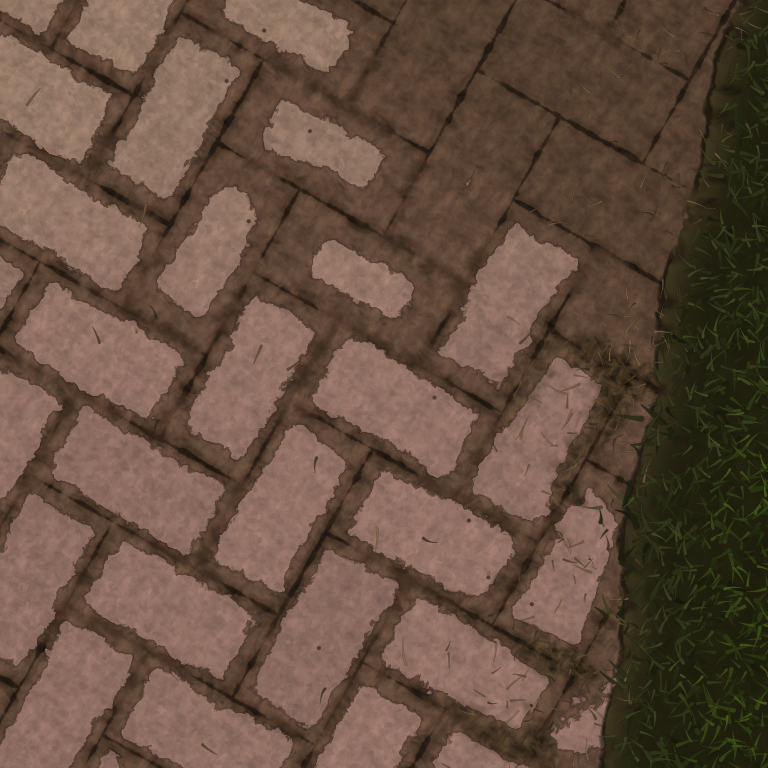
Give the GLSL for this texture, as a WebGL 1 fragment shader.

```glsl
precision highp float;
// Muddy herringbone brick path, worn faces ringed by dirt, with a ragged grass verge on the right.
uniform vec2 u_resolution;
const float BRICK_WIDTH = 0.124;
const vec2 ANCHOR = vec2(0.130, 0.456);          // centre of one brick, y pointing down
const mat2 TURN = mat2(0.87, -0.49, 0.49, 0.87); // canvas axes to brick axes

float hash(vec2 p) { return fract(sin(dot(p, vec2(127.1, 311.7))) * 43758.5); }
vec2 hash2(vec2 p) { return vec2(hash(p), hash(p + 17.3)); }

// Layered, warped sines, roughly -0.6 to 0.6
float waves(vec2 p) {
  float sum = 0.0, amp = 0.5;
  for (int i = 0; i < 5; i++) {
    p = mat2(0.8, 0.6, -0.6, 0.8) * p * 1.7 + 1.3;
    p += 0.6 * sin(p.yx);
    sum += amp * sin(p.x) * sin(p.y);
    amp *= 0.6;
  }
  return sum;
}
// Cellular noise: distance to the nearest point, and its random id
vec2 cellular(vec2 p) {
  vec2 best = vec2(9.0, 0.0);
  for (int k = 0; k < 9; k++) {
    vec2 cell = floor(p) + vec2(mod(float(k), 3.0), floor(float(k) / 3.0)) - 1.0;
    float d = length(p - cell - hash2(cell));
    if (d < best.x) best = vec2(d, hash(cell + 5.7));
  }
  return best;
}
// Position inside the brick (long axis first) and the brick centre
vec4 herringbone(vec2 p) {
  vec2 cell = floor(p);
  float k = mod(cell.x - cell.y, 4.0);
  vec2 centre = cell + (k < 0.5 ? vec2(1.0, 0.5) : k < 1.5 ? vec2(0.0, 0.5)
                      : k < 2.5 ? vec2(0.5, 0.0) : vec2(0.5, 1.0));
  vec2 local = p - centre;
  return vec4(k < 1.5 ? local : local.yx, centre);
}
float roundBox(vec2 p, vec2 halfSize, float radius) {
  vec2 d = abs(p) - halfSize + radius;
  return length(max(d, 0.0)) + min(max(d.x, d.y), 0.0) - radius;
}
// How far the dirt creeps in from the brick edges
float dirtInset(vec2 c) {
  vec2 d = (c - vec2(0.43, 0.28)) * vec2(5.0, 7.0);
  return 0.105 + 0.24 * exp(-dot(d, d)) + 0.6 * smoothstep(0.31, 0.45, c.x - c.y);
}
// Signed depth into the verge, positive on the grass side
float vergeDepth(vec2 q) {
  return q.x - 0.965 + q.y * (0.3 - 0.125 * q.y) + 0.008 * sin(q.y * 21.0);
}
// Weed clumps on the paving beside the verge
float weeds(vec2 q, float depth) {
  return smoothstep(-0.25, -0.03, depth) * smoothstep(0.3, 0.5, q.y) * smoothstep(0.0, 0.3, waves(q * 7.0));
}
// Scattered tapering blades, denser from depth lo to hi: coverage and tone
vec2 blades(vec2 q, float scale, float seed, float width, float lo, float hi, float density) {
  vec2 p = q * scale, result = vec2(0.0);
  float soft = 0.8 * scale / u_resolution.y;
  for (int k = 0; k < 9; k++) {
    vec2 cell = floor(p) + vec2(mod(float(k), 3.0), floor(float(k) / 3.0)) - 1.0;
    vec2 root = cell + hash2(cell + seed);
    float tone = hash(cell + seed + 3.1), angle = 6.283 * hash(cell + seed + 8.9);
    float chance = density * smoothstep(lo, hi, vergeDepth(root / scale));
    vec2 dir = vec2(cos(angle), sin(angle)), side = vec2(-dir.y, dir.x);
    float len = 0.4 + 0.5 * tone, t = clamp(dot(p - root, dir) / len, 0.0, 1.0);
    float d = length(p - root - dir * t * len - side * 0.5 * t * t * (tone - 0.5));
    float cover = 1.0 - smoothstep(-soft, soft, d - width * (1.0 - 0.8 * t));
    cover *= step(hash(cell + seed + 1.7) + 0.01, chance);
    result = vec2(max(result.x, cover), mix(result.y, tone, cover));
  }
  return result;
}
vec3 paving(vec2 q, float depth, float weed) {
  vec2 p = TURN * (q - ANCHOR) / BRICK_WIDTH + vec2(1.0, 0.5);
  vec4 brick = herringbone(p);
  vec2 centre = (brick.zw - vec2(1.0, 0.5)) * TURN * BRICK_WIDTH + ANCHOR;
  float id = hash(brick.zw), coarse = waves(p * 1.3), fine = waves(p * 6.0), crumb = waves(p * 15.0);
  float grain = cellular(q * 170.0).y - 0.5;
  float edge = min(1.0 - abs(brick.x), 0.5 - abs(brick.y));
  // Dirt, with thin broken seams
  float haze = smoothstep(0.25, 0.55, q.x - q.y);
  vec3 color = mix(vec3(0.285, 0.205, 0.15), vec3(0.375, 0.28, 0.22), smoothstep(-0.02, 0.13, edge + 0.07 * fine));
  color = mix(color, vec3(0.315, 0.235, 0.175), 0.75 * haze);
  float seam = (1.0 - smoothstep(0.005, 0.03, edge + 0.03 * fine)) * smoothstep(-0.25, 0.2, coarse + 0.4 * haze);
  color *= 1.0 - 0.45 * seam + 0.16 * fine + 0.14 * crumb + 0.08 * grain;
  // Clean face left inside the dirt
  float tuft = weed * (1.0 - smoothstep(0.08, 0.3, edge + 0.1 * fine));
  float inset = dirtInset(centre) + 0.035 * (id - 0.5);
  float face = roundBox(brick.xy, vec2(1.0, 0.5) - inset * vec2(1.6, 1.0), 0.07 + 0.3 * min(inset - 0.08, 0.25));
  face += (0.03 + 0.3 * min(inset, 0.3)) * coarse + 0.055 * fine + 0.04 * crumb;
  face += 0.25 * tuft + 0.25 * smoothstep(-0.07, 0.0, depth);
  float soft = 1.2 / (u_resolution.y * BRICK_WIDTH);
  vec3 clay = mix(vec3(0.58, 0.47, 0.40), vec3(0.56, 0.43, 0.385), smoothstep(0.1, 0.6, q.y));
  clay *= 0.97 + 0.07 * id + 0.09 * grain + 0.08 * fine + 0.08 * crumb;
  vec2 pit = cellular(q * 38.0);
  clay *= 1.0 - 0.5 * step(0.975, pit.y) * (1.0 - smoothstep(0.06, 0.14, pit.x));
  color *= 1.0 - 0.2 * (1.0 - smoothstep(0.0, 0.05, abs(face)));
  color = mix(color, clay, 1.0 - smoothstep(-soft, soft, face));
  return mix(color, vec3(0.19, 0.15, 0.085) * (1.0 + crumb), 0.75 * tuft);
}
void main() {
  vec2 q = gl_FragCoord.xy / u_resolution;
  q.y = 1.0 - q.y;
  float depth = vergeDepth(q), weed = weeds(q, depth), rough = waves(q * 45.0);
  vec3 color = paving(q, depth, weed);
  // Bare soil and a broken crack along the kerb
  color = mix(color, vec3(0.20, 0.17, 0.10) * (1.0 + 0.5 * rough), smoothstep(-0.003, 0.003, depth + 0.012 * rough));
  color *= 1.0 - 0.5 * (1.0 - smoothstep(0.001, 0.006, abs(depth + 0.006 * rough))) * smoothstep(-0.2, 0.2, waves(q * 9.0));
  // Dry straw: a few stray bits, then thick litter by the verge
  for (int i = 0; i < 5; i++) {
    float layer = float(i), reach = i == 0 ? -3.0 : -0.3;
    vec2 straw = blades(q, 26.0 + 5.0 * layer, 40.0 + 9.0 * layer, 0.05, reach, reach + 0.32, i == 0 ? 0.05 : 0.2 + 0.5 * weed);
    color = mix(color, mix(vec3(0.17, 0.13, 0.07), vec3(0.5, 0.41, 0.28), straw.y), 0.8 * straw.x);
  }
  // Grass, brighter towards the lower right
  float lush = smoothstep(0.04, 0.2, depth) * smoothstep(0.15, 0.65, q.y);
  color = mix(color, vec3(0.11, 0.11, 0.045), 0.85 * smoothstep(0.01, 0.06, depth + 0.03 * rough));
  float spread = 0.05 * smoothstep(0.4, 0.6, q.y) * smoothstep(0.98, 0.8, q.y);
  for (int i = 0; i < 9; i++) {
    float layer = float(i);
    vec2 blade = blades(q, 19.0 + 3.0 * layer, 90.0 + 13.0 * layer, 0.085, -spread, 0.06, 0.85);
    vec3 green = mix(vec3(0.11, 0.12, 0.05), mix(vec3(0.27, 0.29, 0.14), vec3(0.29, 0.40, 0.09), lush), blade.y);
    color = mix(color, green * (0.65 + 0.05 * layer), 0.85 * blade.x);
  }
  gl_FragColor = vec4(color, 1.0);
}
```
